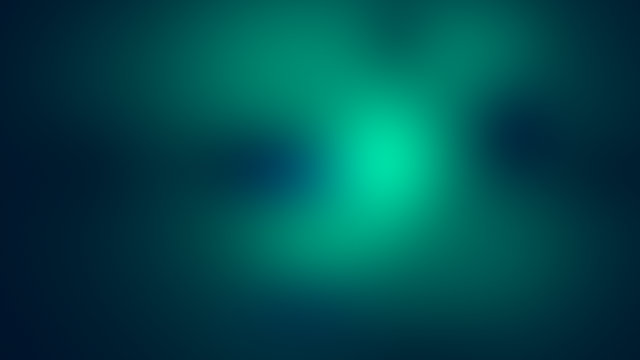
This background is drawn by a Shadertoy shader. Its source:

```glsl
// Soft aurora-like backdrop: a mint core in blurred teal light on navy.
// Gaussian blobs add and remove brightness in a scalar field, which a
// linear colour ramp turns into colour; a second field tints shadows blue.

const vec3 NIGHT = vec3(0.0, 0.0, 0.12);   // ramp colour at light 0
const vec3 MINT  = vec3(0.0, 1.0, 0.72);   // ramp colour at light 1
const vec3 BLUE  = vec3(0.0, 0.0, 1.0);    // shadow tint
const float AMBIENT = 0.06;

// Elliptical Gaussian falloff, 1 at the centre
float blob(vec2 p, vec2 centre, vec2 radius) {
    vec2 d = (p - centre) / radius;
    return exp(-dot(d, d));
}

float hash(vec2 p) {
    return fract(sin(dot(p, vec2(12.9898, 78.233))) * 43758.5453);
}

// Broad haze, bright core and the arms of light around it
float glows(vec2 p) {
    float light = 0.36 * blob(p, vec2(0.130, 0.083), vec2(0.671, 0.625));
    light += 0.43 * blob(p, vec2(0.183, 0.049), vec2(0.174, 0.185));
    light += 0.20 * blob(p, vec2(-0.102, 0.338), vec2(0.347, 0.243));
    light += 0.15 * blob(p, vec2(0.442, 0.361), vec2(0.197, 0.174));
    light += 0.20 * blob(p, vec2(0.002, -0.171), vec2(0.231, 0.139));
    light += 0.075 * blob(p, vec2(0.500, -0.218), vec2(0.231, 0.185));
    light += 0.035 * blob(p, vec2(-0.634, 0.292), vec2(0.250, 0.210));
    return light;
}

// Dark pockets between the arms
float shadows(vec2 p) {
    float dark = 0.18 * blob(p, vec2(-0.153, 0.049), vec2(0.208, 0.127));
    dark += 0.15 * blob(p, vec2(0.528, 0.134), vec2(0.139, 0.150));
    dark += 0.09 * blob(p, vec2(0.211, 0.396), vec2(0.116, 0.139));
    dark += 0.06 * blob(p, vec2(0.755, 0.025), vec2(0.208, 0.139));
    dark += 0.05 * blob(p, vec2(-0.588, 0.049), vec2(0.231, 0.162));
    dark += 0.06 * blob(p, vec2(0.245, -0.484), vec2(0.255, 0.116));
    dark += 0.04 * blob(p, vec2(-0.044, -0.368), vec2(0.162, 0.104));
    return dark;
}

// Blue cast inside the deeper pockets
float blueTint(vec2 p) {
    return 0.10 * blob(p, vec2(-0.067, 0.019), vec2(0.170, 0.110))
         + 0.03 * blob(p, vec2(0.528, 0.134), vec2(0.139, 0.150))
         + 0.04 * blob(p, vec2(-0.044, -0.368), vec2(0.200, 0.120));
}

void mainImage(out vec4 fragColor, in vec2 fragCoord) {
    // Centred coordinates, one unit per canvas height
    vec2 p = (fragCoord - 0.5 * iResolution.xy) / iResolution.y;

    float light = max(AMBIENT + glows(p) - shadows(p), 0.0);
    vec3 colour = mix(NIGHT, MINT, light) + BLUE * blueTint(p);

    // Faint dither against banding
    colour += (hash(p) - 0.5) / 255.0;
    fragColor = vec4(clamp(colour, 0.0, 1.0), 1.0);
}
```
